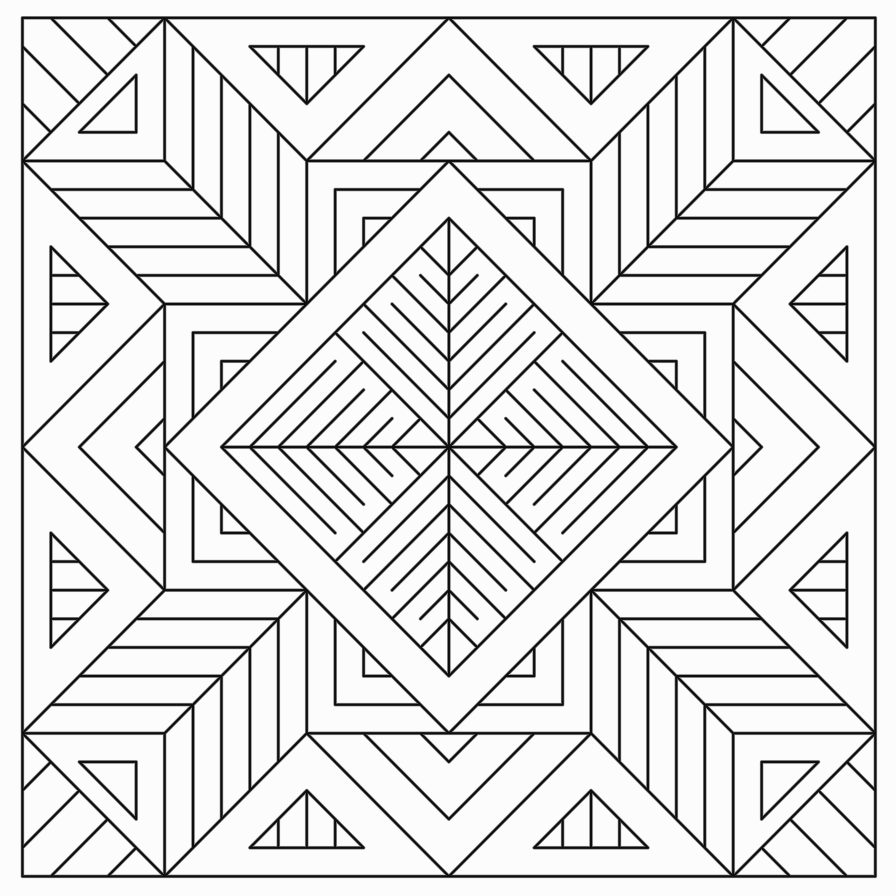
Reproduce this pattern procedurally as a three.js fragment shader.

```glsl
varying vec2 vUv;

// Distance to the nearest line, in grid units
float gap = 1e3;

void line(vec2 p, vec2 a, vec2 b) {
  vec2 ab = b - a;
  float along = clamp(dot(p - a, ab) / dot(ab, ab), 0.0, 1.0);
  gap = min(gap, length(p - a - ab * along));
}

// Straight frame and the cut-off corners with their stripes
void drawCorners(vec2 q) {
  line(q, vec2(15, 0), vec2(15, 15));
  line(q, vec2(15, 10), vec2(12.5));
  line(q, vec2(11, 11), vec2(13, 11));
  line(q, vec2(13, 11), vec2(12, 12));
  line(q, vec2(13, 12), vec2(15, 14));
  line(q, vec2(14, 11), vec2(15, 12));
}

// Folded diagonal arms
void drawArms(vec2 q) {
  line(q, vec2(5), vec2(10));
  line(q, vec2(10, 5), vec2(15, 10));
  for (int i = 5; i <= 10; i++) {
    float k = float(i);
    line(q, vec2(k), vec2(k + 5.0, k));
  }
}

// Chevrons, nested corners and small striped triangles on each side
void drawSides(vec2 q) {
  for (int i = 0; i < 3; i++) {
    float size = 1.0 + 2.0 * float(i);
    line(q, vec2(10.0 + size, 0), vec2(10, size));

    float k = 3.0 + float(i);
    vec2 corner = vec2(5.0 + k, k);
    line(q, vec2(corner.x, 5.0 - k), corner);
    line(q, vec2(10.0 - k, k), corner);
  }
  vec2 t = vec2(q.x, abs(q.y - 5.0));
  line(t, vec2(14, 0), vec2(14, 2));
  line(t, vec2(12, 0), vec2(14, 2));
  line(t, vec2(12, 0), vec2(14, 0));
  line(t, vec2(13, 1), vec2(14, 1));
}

// Two diamonds, with alternating long and short ribs inside
void drawCentre(vec2 p, vec2 q) {
  line(q, vec2(10, 0), vec2(5, 5));
  line(q, vec2(8, 0), vec2(4, 4));
  line(q, vec2(0), vec2(8, 0));
  line(q, vec2(0), vec2(4, 4));
  for (int i = 1; i <= 6; i++) {
    float k = float(i);
    float odd = mod(k, 2.0);
    float reach = (8.0 - odd - k) * 0.5;
    line(p, vec2(0, k), vec2(reach, k + reach));

    float n = k + 1.0;
    float shorter = 1.0 - odd;
    line(p, vec2(n, 0), vec2(n + shorter, n - shorter) * 0.5);
  }
}

void main() {
  // Grid of 30 units, mirrored on both axes and then on the diagonal
  vec2 p = abs((vUv - 0.501) / vec2(0.03173, 0.03194));
  vec2 q = vec2(max(p.x, p.y), min(p.x, p.y));

  drawCorners(q);
  drawArms(q);
  drawSides(q);
  drawCentre(p, q);

  vec3 paper = vec3(0.99);
  vec3 ink = vec3(0.05);
  gl_FragColor = vec4(mix(ink, paper, smoothstep(0.015, 0.085, gap)), 1.0);
}
```
